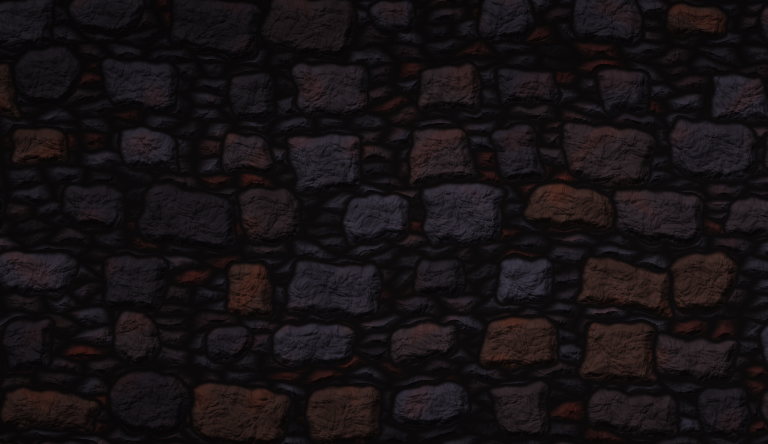
A Shadertoy shader for this texture:

```glsl
vec2 hash2(vec2 p) {
    p = vec2(dot(p, vec2(127.1, 311.7)), dot(p, vec2(269.5, 183.3)));
    return fract(sin(p) * 43758.5);
}

// Cellular noise: nearest distance, second distance, cell id
vec4 cellular(vec2 p) {
    vec4 near = vec4(9.0, 9.0, 0.0, 0.0);
    for (int j = -1; j <= 1; j++)
    for (int i = -1; i <= 1; i++) {
        vec2 cell = floor(p) + vec2(i, j);
        float d = length(cell + 0.1 + 0.8 * hash2(cell) - p);
        if (d < near.x) near = vec4(d, near.x, cell);
        else near.y = min(near.y, d);
    }
    return near;
}

// Large rounded blocks in loose courses: nearest, second, id
vec4 blocks(vec2 p) {
    vec2 size = vec2(0.215, 0.146);
    vec4 near = vec4(9.0, 9.0, 0.0, 0.0);
    for (int j = -1; j <= 1; j++) {
        float row = floor(p.y / size.y) + float(j);
        vec2 g = p / size + vec2(hash2(vec2(row, 5.0)).x, 0.0);
        for (int i = -1; i <= 1; i++) {
            vec2 cell = vec2(floor(g.x) + float(i), row);
            vec2 r = hash2(cell), s = hash2(cell + 37.0);
            vec2 q = (g - cell - 0.5 - vec2(0.3, 0.24) * (r - 0.5)) * size;
            float a = 0.26 * (s.x - 0.5);
            q = mat2(cos(a), sin(a), -sin(a), cos(a)) * q;
            q.x *= 1.0 + 5.0 * (r.x - 0.5) * q.y;
            vec2 extent = mix(vec2(0.045, 0.036), vec2(0.106, 0.07), s);
            float corner = extent.y * mix(0.2, 0.85, r.y);
            q = abs(q) - extent + corner;
            float d = length(max(q, 0.0)) + min(max(q.x, q.y), 0.0) - corner;
            if (d < near.x) near = vec4(d, near.x, cell);
            else near.y = min(near.y, d);
        }
    }
    return near;
}

// Depth inside a stone, stone id, and 1 for flat filler stones
vec4 wall(vec2 p) {
    p += 0.011 * sin(p.yx * vec2(8.0, 6.0) + vec2(1.0, 4.0));
    p += 0.004 * sin(p.yx * vec2(33.0, 27.0) + p * 14.0);
    p += 0.0016 * sin(p.yx * vec2(91.0, 103.0) + p * 47.0);
    vec4 block = blocks(p);
    block.xy += 0.012 * (cellular(p * 21.0).x - 0.4);
    vec4 chip = cellular(p / vec2(0.088, 0.036));
    float blockDepth = min(-block.x, 0.5 * (block.y - block.x) - 0.003);
    float chipDepth = min(0.018 * (chip.y - chip.x) - 0.0025, block.x - 0.004);
    return blockDepth > chipDepth ? vec4(blockDepth, block.zw, 0.0)
                                  : vec4(chipDepth, chip.zw + 71.0, 1.0);
}

// Rounded stones with chipped, grainy faces
float relief(vec2 p, float depth) {
    vec2 w = p + 0.006 * sin(p.yx * 58.0 + 2.0 * sin(p * 37.0));
    float rough = 0.009 * cellular(w * 24.0).x + 0.005 * cellular(w * 57.0).x
                + 0.0024 * cellular(w * 125.0).x;
    return 0.018 * smoothstep(-0.002, 0.022, depth) - rough;
}

void mainImage(out vec4 fragColor, in vec2 fragCoord) {
    vec2 p = fragCoord / iResolution.y;
    vec2 uv = fragCoord / iResolution.xy;
    vec2 e = vec2(0.0022, 0.0);
    vec4 stone = wall(p);
    float h = relief(p, stone.x);
    float hx = relief(p + e.xy, wall(p + e.xy).x);
    float hy = relief(p + e.yx, wall(p + e.yx).x);

    // Soft light from the upper left
    vec3 normal = normalize(vec3(h - hx, h - hy, e.x));
    float light = max(dot(normal, normalize(vec3(-0.25, 0.6, 0.75))), 0.0) / 0.75;

    // Cool grey stones, some brown, a few rust or brick red
    vec2 r = hash2(stone.yz + 11.0);
    vec3 albedo = mix(vec3(0.095, 0.078, 0.095), vec3(0.163, 0.148, 0.185), r.x);
    albedo = mix(albedo, vec3(0.142, 0.108, 0.115), 0.8 * smoothstep(0.6, 0.75, r.y));
    vec3 rust = mix(vec3(0.175, 0.115, 0.1), vec3(0.18, 0.085, 0.078), stone.w);
    albedo = mix(albedo, rust, 0.85 * step(0.91 - 0.05 * stone.w, r.y));
    albedo *= 1.0 - 0.14 * stone.w;

    // Weather stains
    float stain = sin(p.x * 19.0 + 3.0 * sin(p.y * 13.0)) * sin(p.y * 23.0 + 2.0 * sin(p.x * 17.0));
    albedo *= 1.0 + 0.13 * stain + 0.25 * (0.45 - cellular(p * 43.0 + stain).x);
    albedo = mix(albedo, albedo * vec3(1.12, 0.93, 0.85), smoothstep(0.3, 0.9, stain));

    // Dark joints and dimmer top, left and bottom edges
    float open = smoothstep(-0.002, 0.009, stone.x);
    vec3 color = mix(vec3(0.042, 0.034, 0.036), albedo * (0.2 + 0.85 * light), open);
    color *= 1.0 - 0.25 * smoothstep(0.6, 1.0, uv.y);
    color *= mix(0.86, 1.06, smoothstep(0.0, 0.6, uv.x)) * mix(0.85, 1.0, smoothstep(0.0, 0.25, uv.y));
    fragColor = vec4(max(color, vec3(0.026, 0.021, 0.025)), 1.0);
}
```
